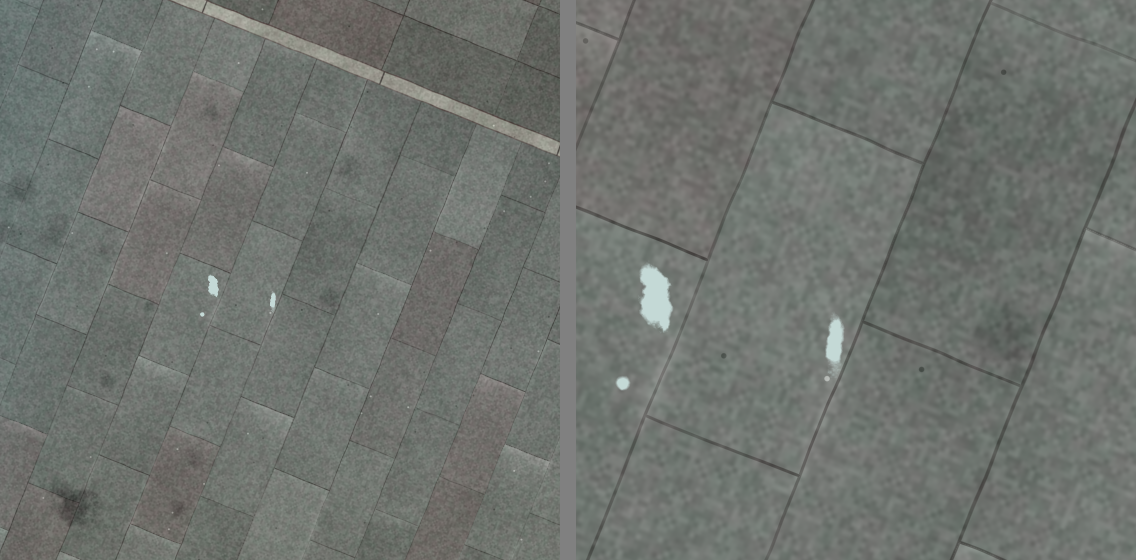
Left: the whole. Right: its middle third, enlarged.
Write a Shadertoy shader that draws this texture.

```glsl
// Weathered grey stone paving seen from above: long slabs in half bond, tilted,
// with a pale kerb strip and broader slabs beyond it. Cells come from a rotated,
// slightly warped grid; hashes and value noise give tone, joints, wear and stains.

#define TILT 0.382                      // rotation of the paving, radians
#define SLAB vec2(0.0983, 0.203)        // width and length of a long slab
#define BROAD vec2(0.2175, 0.106)       // size of a slab beyond the kerb
#define KERB_Y -0.125                   // centre line of the kerb
#define KERB_HALF 0.0122                // half its width
#define JOINT 0.0009                    // half width of a joint
#define GRAIN 0.085                     // contrast of the stone grain
#define STONE vec3(0.437, 0.457, 0.439)
#define WARM vec3(0.452, 0.432, 0.422)
#define KERB_COLOUR vec3(0.61, 0.61, 0.57)
#define PAINT vec3(0.77, 0.85, 0.84)

float hash(vec2 p) {
    vec3 q = fract(p.xyx * 0.1031);
    q += dot(q, q.yzx + 33.33);
    return fract((q.x + q.y) * q.z);
}

float noise(vec2 p) {
    vec2 i = floor(p), f = fract(p);
    f = f * f * (3.0 - 2.0 * f);
    return mix(mix(hash(i), hash(i + vec2(1, 0)), f.x),
               mix(hash(i + vec2(0, 1)), hash(i + vec2(1, 1)), f.x), f.y);
}

float fbm(vec2 p) {
    float sum = 0.0, amp = 0.5;
    for (int i = 0; i < 5; i++) {
        sum += amp * noise(p);
        p = p * 2.03 + 7.1;
        amp *= 0.5;
    }
    return sum;
}

// Coverage of a line of given half width at distance d
float line(float d, float halfWidth, float px) {
    return 1.0 - smoothstep(halfWidth - px, halfWidth + px, d);
}

// One slab: own tone, pale worn rims and dark joints of uneven strength
vec3 slabColour(vec2 cell, vec2 size, vec2 q, float px) {
    vec2 id = floor(cell), f = fract(cell);
    vec2 edge = min(f, 1.0 - f) * size;
    vec3 c = STONE + (hash(id + 17.0) - 0.5) * 0.065;
    c = mix(c, WARM, 0.75 * smoothstep(0.74, 0.8, hash(id + 51.0)));
    c += (fbm(q * 7.0 + id * 3.7) - 0.48) * 0.11;

    float chalk = fbm(q * 38.0);
    float worn = smoothstep(0.45, 0.9, hash(id + 83.0));
    c += 0.19 * worn * chalk * exp(-f.y * size.y / 0.016);
    float deposit = smoothstep(0.48, 0.8, noise(q * 8.0 + 9.0));
    c += 0.17 * deposit * chalk * exp(-edge.x / 0.004);

    float along = line(edge.x, JOINT, px) * mix(0.15, 0.75, noise(q * 6.0 + 31.0));
    float across = line(edge.y, JOINT, px) * mix(0.25, 0.85, noise(q * 7.0 + 57.0));
    return mix(c, vec3(0.23, 0.22, 0.21), max(along, across));
}

// Ragged spot: 1 inside, 0 outside
float spot(vec2 p, vec2 centre, vec2 radius, float soft) {
    float d = length((p - centre) / radius) + (fbm(p * 75.0) - 0.48) * 1.5;
    return 1.0 - smoothstep(1.0 - soft, 1.0 + soft, d);
}

void mainImage(out vec4 fragColor, in vec2 fragCoord) {
    float px = 0.75 / iResolution.y;
    vec2 p = fragCoord / iResolution.y;
    p.y = 1.0 - p.y;                    // measure downwards from the top
    float co = cos(TILT), si = sin(TILT);
    vec2 q = vec2(co * p.x + si * p.y, co * p.y - si * p.x);
    vec2 w = q + (vec2(noise(q * 45.0), noise(q * 45.0 + 19.0)) - 0.5) * 0.0015;

    // Long slabs: uneven column widths, rows tightening away from the kerb
    float bulge = (w.x - 0.85) / 0.08;
    float x = w.x - 0.014 * exp(-bulge * bulge) + 0.13 * max(w.x - 0.96, 0.0);
    vec2 cell = vec2((x - 0.466) / SLAB.x, (w.y + 0.0104) / 0.2122 * (1.0 + 0.092 * w.y));
    cell.y += 0.5 * (1.0 - mod(floor(cell.x), 2.0));
    vec3 c = slabColour(cell, SLAB, q, px);

    // Broader, darker slabs beyond the kerb
    float fromKerb = w.y - KERB_Y;
    vec2 broadCell = vec2((w.x - 0.679) / BROAD.x, (w.y + 0.243) / BROAD.y);
    vec3 broad = slabColour(broadCell + 40.0, BROAD, q, px) - vec3(0.025, 0.035, 0.04);
    c = mix(c, broad, smoothstep(px, -px, fromKerb));

    // Kerb strip with dirty edges and cross joints
    float stoneX = fract((w.x - 0.344) / 0.341);
    float kerbJoint = line(min(stoneX, 1.0 - stoneX) * 0.341, JOINT * 1.4, px);
    vec3 kerb = KERB_COLOUR + (fbm(q * 24.0) - 0.48) * 0.16;
    kerb = mix(kerb, vec3(0.25, 0.23, 0.22), 0.8 * kerbJoint);
    c = mix(c, kerb, line(abs(fromKerb), KERB_HALF, px));
    float dirt = line(abs(abs(fromKerb) - KERB_HALF), JOINT * 1.3, px);
    c = mix(c, vec3(0.33, 0.27, 0.26), dirt * mix(0.3, 0.9, noise(q * 20.0)));

    // Light falls off to cool on the left and dim at the upper right
    c += vec3(-0.012, 0.018, 0.028) * smoothstep(0.4, 0.0, p.x + 0.25 * p.y);
    c -= 0.035 * smoothstep(0.65, 0.0, length(p - vec2(1.0, 0.0)));
    c -= vec3(0.01, 0.012, 0.02) * smoothstep(0.65, 1.0, p.y);

    // Soft dark stains and small dark or pale specks
    c *= 1.0 - 0.32 * spot(p, vec2(0.137, 0.905), vec2(0.033, 0.025), 0.6);
    for (int i = 0; i < 12; i++) {
        vec2 k = vec2(float(i), 5.0);
        vec2 at = vec2(hash(k) * 0.7, hash(k + 23.0));
        float r = mix(0.006, 0.026, hash(k + 47.0));
        c *= 1.0 - 0.16 * spot(p, at, vec2(r), 0.65);
    }
    vec2 speckId = floor(q * 28.0);
    vec2 speckAt = 0.2 + 0.6 * vec2(hash(speckId + 3.0), hash(speckId + 71.0));
    float speck = line(length(fract(q * 28.0) - speckAt) / 28.0, 0.0016, px);
    float kind = hash(speckId + 113.0);
    c += speck * (0.22 * step(0.965, kind) - 0.12 * step(kind, 0.06));

    // Fine grain with a faint pink and green cast
    c += GRAIN * (noise(q * 310.0) - 0.5) + 0.5 * GRAIN * (noise(q * 140.0) - 0.5);
    c += vec3(0.022, -0.012, 0.004) * (noise(q * 110.0 + 61.0) - 0.5);

    // Splashes of white paint
    float paint = spot(p, vec2(0.380, 0.508), vec2(0.011, 0.018), 0.12);
    paint = max(paint, spot(p, vec2(0.487, 0.535), vec2(0.006, 0.015), 0.15));
    paint = max(paint, spot(p, vec2(0.361, 0.561), vec2(0.0045), 0.25));
    c = mix(c, PAINT, paint);

    fragColor = vec4(clamp(c, 0.0, 1.0), 1.0);
}
```
